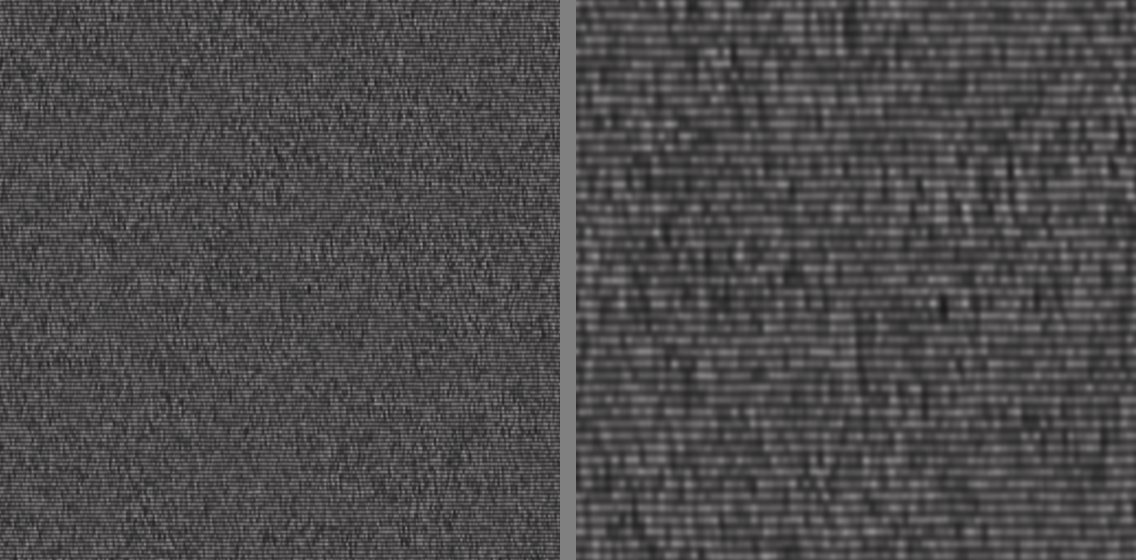
Left, the full canvas; right, a detail of the centre.
This texture is drawn by a Shadertoy shader. Its source:

```glsl
// Dark grey ribbed cloth: fine horizontal ribs, broken up by small
// thread grains on the crests and short, nearly upright streaks.
// Value noise in rib units sets the grain; a smooth mask makes it patchy.

const float RIBS = 140.0;          // ribs across the canvas height
const float GRAINS = 255.0;        // thread grains across the width
const float STREAKS = 215.0;       // streak cells across the width
const float STREAK_ROWS = 74.0;    // streak cells across the height
const float STREAK_LEAN = 0.06;    // sideways drift of streaks
const float STREAK_EDGE = 0.18;    // darkening beside a bright streak
const float RIB_DEPTH = 0.215;     // contrasts relative to the cloth colour
const float GRAIN_DEPTH = 0.60;
const float STREAK_DEPTH = 0.52;
const float PATCH_DEPTH = 0.5;
const float HIGHLIGHT = 0.1;       // extra lift of the brightest grains
const vec3 CLOTH = vec3(0.297, 0.291, 0.293);

float hash(vec2 p) {
    vec3 q = fract(vec3(p.xyx) * 0.1031);
    q += dot(q, q.yzx + 33.33);
    return fract((q.x + q.y) * q.z);
}

// Smooth value noise, centred on zero
float noise(vec2 p) {
    vec2 cell = floor(p);
    vec2 f = fract(p);
    f = f * f * (3.0 - 2.0 * f);
    float low = mix(hash(cell), hash(cell + vec2(1, 0)), f.x);
    float high = mix(hash(cell + vec2(0, 1)), hash(cell + vec2(1, 1)), f.x);
    return mix(low, high, f.y) - 0.5;
}

// Noise with its sideways neighbours subtracted, so broad blotches fade
float streakNoise(vec2 p) {
    vec2 side = vec2(1, 0);
    return noise(p) - STREAK_EDGE * (noise(p + side) + noise(p - side));
}

void mainImage(out vec4 fragColor, in vec2 fragCoord) {
    vec2 uv = fragCoord / iResolution.y;

    // Ribs with a faint waver along their length
    float row = uv.y * RIBS + 0.12 * noise(uv * vec2(45.0, 30.0));
    float rib = cos(6.2831853 * row);

    // Grains centre on the rib crests; streaks cross two or three ribs
    float grain = noise(vec2(uv.x * GRAINS, row) + 17.0);
    float lean = uv.x + STREAK_LEAN * uv.y + 0.006 * noise(uv * 14.0);
    float streak = streakNoise(vec2(lean * STREAKS, uv.y * STREAK_ROWS) + 331.0);

    // Patches of stronger and calmer grain
    float patchiness = noise(uv * vec2(16.0, 22.0) + 71.0)
                     + 0.6 * noise(uv * vec2(40.0, 55.0) + 127.0);
    float strength = 1.0 + PATCH_DEPTH * patchiness;

    float relief = GRAIN_DEPTH * grain + STREAK_DEPTH * streak;
    relief = RIB_DEPTH * rib + relief * strength * (0.95 + 0.2 * rib);
    float tone = 1.0 + relief + HIGHLIGHT * relief * relief;

    fragColor = vec4(CLOTH * tone, 1.0);
}
```
